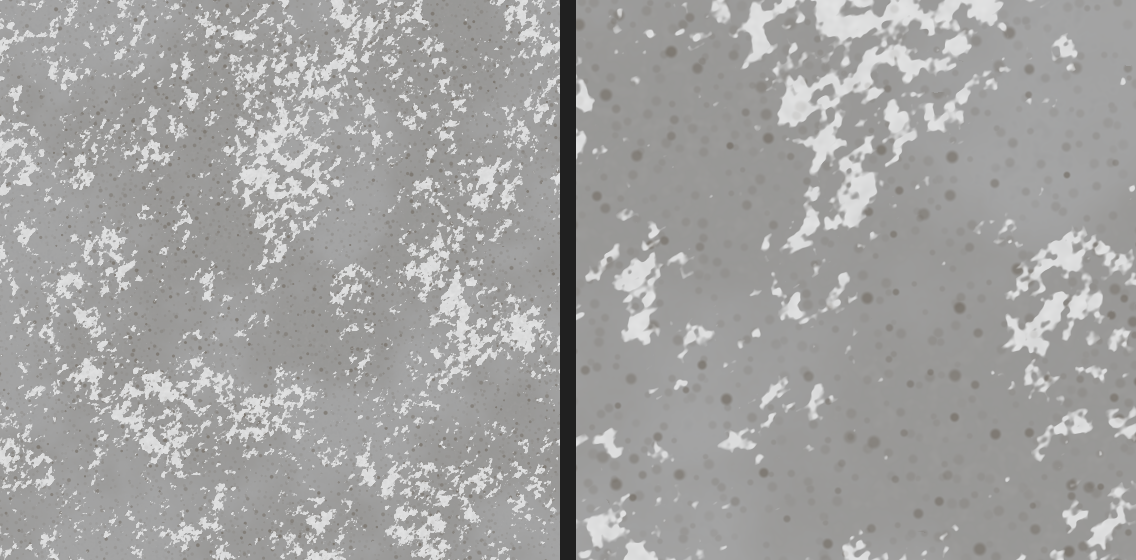
Left, the full canvas; right, a detail of the centre.
Give the GLSL for this texture, as a Shadertoy shader.

```glsl
const vec3 CLEAN_GREY = vec3(0.642, 0.643, 0.644);
const vec3 GRIMY_GREY = vec3(0.597, 0.594, 0.588);
const vec3 SPOT_BROWN = vec3(0.42, 0.39, 0.35);
const vec3 FLAKE_WHITE = vec3(0.875, 0.877, 0.878);

// Sine-free hash: three values in 0..1 per cell
vec3 hash3(vec2 cell) {
    vec3 p = fract(cell.xyx * vec3(0.1031, 0.1030, 0.0973));
    p += dot(p, p.yxz + 33.33);
    return fract((p.xxy + p.yzz) * p.zyx);
}

float valueNoise(vec2 p) {
    vec2 cell = floor(p);
    vec2 f = fract(p);
    f = f * f * (3.0 - 2.0 * f);
    float low = mix(hash3(cell).x, hash3(cell + vec2(1, 0)).x, f.x);
    float high = mix(hash3(cell + vec2(0, 1)).x, hash3(cell + vec2(1, 1)).x, f.x);
    return mix(low, high, f.y);
}

mat2 rotation(float angle) {
    float c = cos(angle), s = sin(angle);
    return mat2(c, -s, s, c);
}

// Layered noise, normalised to 0..1
float fbm(vec2 p, int octaves, float gain) {
    float sum = 0.0, total = 0.0, weight = 1.0;
    for (int i = 0; i < octaves; i++) {
        sum += weight * valueNoise(p);
        total += weight;
        weight *= gain;
        p = rotation(0.6) * p * 2.03 + 17.3;
    }
    return sum / total;
}

// Noise drawn out along one direction
float streaks(vec2 uv, float angle, float scale, float stretch, float seed) {
    vec2 p = rotation(angle) * uv * scale;
    return fbm(p / vec2(stretch, 1.0) + seed, 3, 0.55);
}

// Scattered round grains with random size and strength
float spots(vec2 uv, float cells, float radius, float density, float seed) {
    vec2 p = uv * cells + seed;
    float cover = 0.0;
    for (int y = -1; y <= 1; y++)
    for (int x = -1; x <= 1; x++) {
        vec2 cell = floor(p) + vec2(x, y);
        vec3 rnd = hash3(cell);
        vec3 look = hash3(cell + 71.7);
        float size = radius * mix(0.5, 1.0, look.x);
        float grain = 1.0 - smoothstep(size * 0.4, size, length(p - cell - rnd.xy));
        cover = max(cover, grain * step(rnd.z, density) * mix(0.35, 1.0, look.y));
    }
    return cover;
}

// Scattered long patches where the surface is rubbed bare
float scrapes(vec2 uv, float cells, float density) {
    vec2 p = uv * cells + 5.0;
    float cover = 0.0;
    for (int y = -1; y <= 1; y++)
    for (int x = -1; x <= 1; x++) {
        vec2 cell = floor(p) + vec2(x, y);
        vec3 rnd = hash3(cell);
        vec3 look = hash3(cell + 31.3);
        vec2 q = rotation(mix(0.6, 2.6, look.x)) * (p - cell - rnd.xy);
        vec2 halfSize = vec2(mix(0.15, 0.38, look.y), mix(0.07, 0.16, look.z));
        float patchShape = 1.0 - smoothstep(0.3, 1.1, length(q / halfSize));
        cover = max(cover, patchShape * step(rnd.z, density));
    }
    return cover;
}

// Ragged white flakes gathered in clusters
float flakes(vec2 uv) {
    vec2 warp = vec2(valueNoise(uv * 14.0), valueNoise(uv * 14.0 + 40.0)) - 0.5;
    vec2 p = uv + 0.035 * warp;
    float cluster = max(streaks(p, 0.95, 13.0, 1.6, 3.0),
                        streaks(p, 2.3, 12.0, 1.7, 29.0));
    vec2 grainPos = rotation(0.8) * uv * vec2(95.0);
    float grain = fbm(grainPos / vec2(1.3, 1.0), 3, 0.72);
    float field = grain + cluster + 0.2 * scrapes(p, 8.0, 0.4);
    return smoothstep(1.18, 1.30, field);
}

void mainImage(out vec4 fragColor, in vec2 fragCoord) {
    vec2 uv = fragCoord / iResolution.y;

    // Cloudy stone ground with fine grain
    float grime = smoothstep(0.34, 0.68, fbm(uv * 5.0 + 8.0, 4, 0.6));
    float fineGrain = fbm(uv * 150.0 + 60.0, 2, 0.8) - 0.5;
    vec3 color = mix(CLEAN_GREY, GRIMY_GREY, clamp(grime + fineGrain * 0.9, 0.0, 1.0));
    color += 0.035 * fineGrain;

    // Faint grains everywhere, darker brown ones in the grime
    float faint = spots(uv, 95.0, 0.42, 0.55, 0.0);
    float dark = spots(uv, 70.0, 0.36, 0.08 + 0.28 * grime, 130.0);
    color = mix(color, SPOT_BROWN, 0.2 * faint);

    // White flakes, with the darkest grains showing through
    float white = flakes(uv);
    vec3 flakeColor = FLAKE_WHITE + 0.06 * fineGrain;
    color = mix(color, flakeColor, white * 0.96);
    color = mix(color, SPOT_BROWN, 0.6 * dark * (1.0 - 0.75 * white));

    fragColor = vec4(color, 1.0);
}
```
